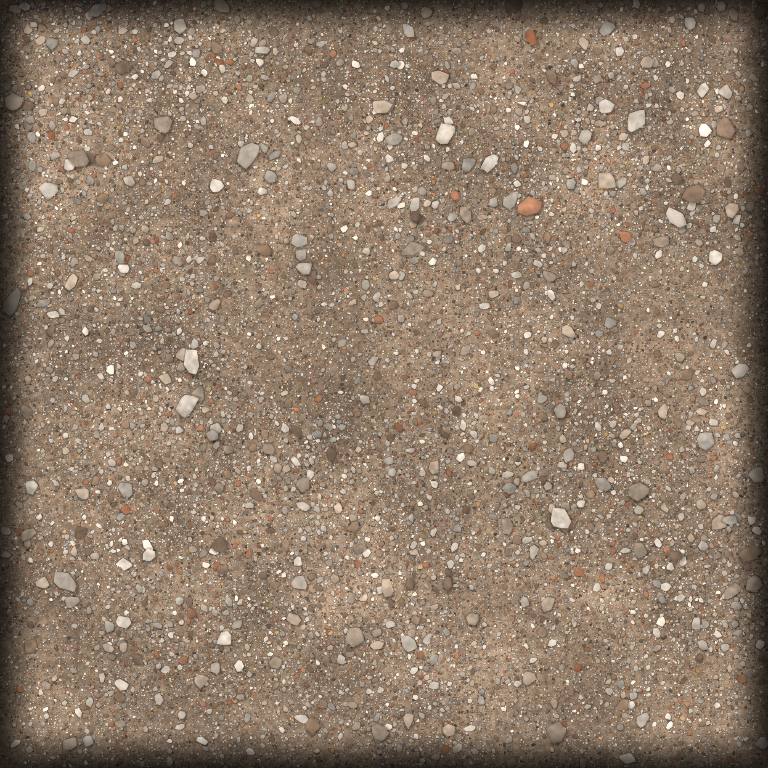
Give the GLSL for this texture, as a Shadertoy shader.

```glsl
// Gravelly sand seen from above: a mottled sandy ground carries layers of
// angular stones, from fine grit up to pale pebbles. Each layer is a jittered grid
// of rounded convex polygons with contact shade; the canvas edges fade to dark.

#define SAND vec3(0.615, 0.520, 0.430)
#define CREAM vec3(0.89, 0.84, 0.78)
#define TAN vec3(0.71, 0.63, 0.55)
#define GREY vec3(0.70, 0.66, 0.61)
#define BROWN vec3(0.53, 0.43, 0.35)
#define RUST vec3(0.66, 0.43, 0.31)
#define OCHRE vec3(0.76, 0.61, 0.40)
#define SLATE vec3(0.64, 0.66, 0.67)
#define DARK vec3(0.34, 0.30, 0.26)
#define CONTACT_SHADE 0.27
#define EDGE_WIDTH 0.058
#define EDGE_LEVEL 0.20

vec3 hash3(vec2 cell, float seed) {
    vec3 q = fract((cell.xyx + seed * 17.13) * vec3(0.1031, 0.1030, 0.0973));
    q += dot(q, q.yxz + 33.33);
    return fract((q.xxy + q.yzz) * q.zyx);
}

float valueNoise(vec2 p, float seed) {
    vec2 i = floor(p), f = fract(p);
    f = f * f * (3.0 - 2.0 * f);
    float low = mix(hash3(i, seed).x, hash3(i + vec2(1, 0), seed).x, f.x);
    float high = mix(hash3(i + vec2(0, 1), seed).x, hash3(i + vec2(1, 1), seed).x, f.x);
    return mix(low, high, f.y);
}

float fbm(vec2 p, float seed) {
    float sum = 0.0, gain = 0.5;
    for (int k = 0; k < 4; k++) {
        sum += gain * valueNoise(p, seed + float(k));
        p = mat2(1.6, 1.2, -1.2, 1.6) * p;
        gain *= 0.5;
    }
    return sum / 0.9375;
}

vec3 stoneColor(float pick) {
    if (pick < 0.20) return CREAM;
    if (pick < 0.43) return TAN;
    if (pick < 0.63) return GREY;
    if (pick < 0.79) return BROWN;
    if (pick < 0.86) return RUST;
    if (pick < 0.885) return OCHRE;
    if (pick < 0.92) return SLATE;
    return DARK;
}

// Signed distance to a rounded irregular polygon
float stoneDistance(vec2 q, float radius, vec2 cell, float seed) {
    float facets = -1.0;
    for (int k = 0; k < 6; k++) {
        vec3 h = hash3(cell, seed + 5.0 + float(k));
        float angle = (float(k) + 0.75 * h.x) * 1.0472;
        facets = max(facets, dot(q, vec2(cos(angle), sin(angle))) - radius * mix(0.65, 1.08, h.y));
    }
    return mix(facets, length(q) - radius, 0.18);
}

// Paints one layer of stones; cells is the count across the canvas, pale lifts the mix
void addStones(inout vec3 color, vec2 p, float cells, float density, float pale, float seed) {
    vec2 g = p * cells, home = floor(g);
    float blur = 0.6 * cells / iResolution.y;
    float speckle = fbm(p * 130.0, 40.0) - 0.5;
    for (int y = -1; y <= 1; y++)
    for (int x = -1; x <= 1; x++) {
        vec2 cell = home + vec2(x, y);
        vec3 place = hash3(cell, seed);
        vec3 look = hash3(cell, seed + 1.0);
        vec3 form = hash3(cell, seed + 2.0);
        if (place.z > density) continue;

        // Turn and stretch the stone
        vec2 offset = g - cell - 0.5 - 0.6 * (place.xy - 0.5);
        float turn = 6.2832 * form.x, stretch = mix(1.0, 1.4, form.y);
        vec2 q = mat2(cos(turn), -sin(turn), sin(turn), cos(turn)) * offset;
        q *= vec2(stretch, 1.0 / sqrt(stretch));
        float radius = mix(0.2, 0.43, pow(form.z, 1.4));
        float d = stoneDistance(q, radius, cell, seed);

        // Shade the ground around it, then lay the lit stone on top
        float under = d - 0.02 - 0.1 * dot(offset, vec2(0.5, -0.8));
        color *= 1.0 - CONTACT_SHADE * (1.0 - smoothstep(-0.02, 0.09 + blur * 0.3, under));
        float light = mix(0.86, 1.17, look.y) + 0.06 * dot(offset, vec2(-0.5, 0.8)) / radius;
        light += 0.4 * speckle - 0.05 * smoothstep(-0.1, 0.0, d);
        float pick = look.x < 0.92 ? look.x * (1.0 - 0.12 * pale) : mix(look.x, 0.3, pale);
        vec3 stone = mix(stoneColor(pick), TAN, 0.25 * look.z) * light;
        color = mix(color, stone, 1.0 - smoothstep(-blur, blur, d));
    }
}

void mainImage(out vec4 fragColor, in vec2 fragCoord) {
    vec2 p = fragCoord / iResolution.xy;

    // Sandy ground with broad patches and fine mottling
    float patches = fbm(p * 5.0 + 3.0, 11.0);
    float gravel = mix(0.6, 1.35, smoothstep(0.3, 0.7, patches)) + 0.2 * smoothstep(0.5, 1.0, p.y);
    vec3 color = SAND * (0.80 + 0.40 * fbm(p * 9.0, 21.0));
    color *= 0.74 + 0.52 * fbm(p * 190.0, 31.0);

    // Stones from grit to pebbles
    addStones(color, p, 290.0, 0.68, 0.0, 100.0);
    addStones(color, p, 185.0, 0.50 * gravel, 0.0, 200.0);
    addStones(color, p, 112.0, 0.38 * gravel, 0.3, 300.0);
    addStones(color, p, 66.0, 0.23 * gravel, 0.7, 400.0);
    addStones(color, p, 40.0, 0.13 * gravel, 1.0, 500.0);
    addStones(color, p, 27.0, 0.08 * gravel, 1.0, 600.0);

    // Broad tone, then the dark border
    color *= 0.88 + 0.26 * fbm(p * 14.0, 51.0);
    vec2 inset = smoothstep(vec2(-0.012), vec2(EDGE_WIDTH), min(p, 1.0 - p));
    color *= mix(EDGE_LEVEL, 1.0, inset.x * inset.y);
    fragColor = vec4(clamp(color, 0.0, 1.0), 1.0);
}
```
